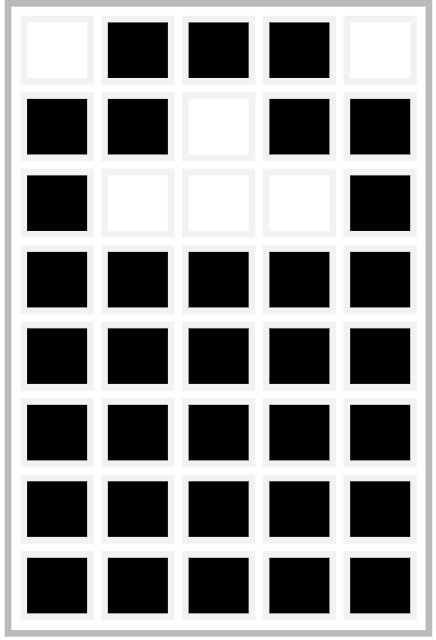
A Shadertoy shader for this pattern:

```glsl
// Framed five by eight grid of black tiles with a few white ones near the top.

// Lengths are in canvas heights, measured from the canvas centre.
const vec2 FRAME_CENTER = vec2(0.0007, 0.0026);
const vec2 FRAME_HALF = vec2(0.334, 0.4974);
const float FRAME_WIDTH = 0.0104;

const vec2 GRID_COUNT = vec2(5.0, 8.0);
const vec2 GRID_CENTER = vec2(0.0010, 0.0033);
const vec2 GRID_PITCH = vec2(0.1262, 0.1195);
const vec2 RIM_HALF = vec2(0.0573, 0.0540);
const vec2 FACE_HALF = vec2(0.0469, 0.0434);

const vec3 PAPER = vec3(1.0);
const vec3 FRAME_GRAY = vec3(0.73);
const vec3 RIM_GRAY = vec3(0.95);
const vec3 INK = vec3(0.0);

float boxDistance(vec2 p, vec2 halfSize) {
    vec2 d = abs(p) - halfSize;
    return length(max(d, 0.0)) + min(max(d.x, d.y), 0.0);
}

// Antialiased fill of a signed distance.
float coverage(float d, float pixel) {
    return clamp(0.5 - d / pixel, 0.0, 1.0);
}

// White tiles: outer corners, then a small stepped peak below them.
bool isBlank(float column, float row) {
    float offset = abs(column - 2.0);
    if (row < 0.5) return offset > 1.5;
    if (row < 1.5) return offset < 0.5;
    return row < 2.5 && offset < 1.5;
}

void mainImage(out vec4 fragColor, in vec2 fragCoord) {
    float pixel = 1.0 / iResolution.y;
    vec2 p = (fragCoord - 0.5 * iResolution.xy) * pixel;

    // Outer frame
    float outer = boxDistance(p - FRAME_CENTER, FRAME_HALF);
    float inner = boxDistance(p - FRAME_CENTER, FRAME_HALF - FRAME_WIDTH);
    vec3 color = mix(PAPER, FRAME_GRAY, coverage(outer, pixel));
    color = mix(color, PAPER, coverage(inner, pixel));

    // Nearest cell, with rows counted from the top
    vec2 lastCell = GRID_COUNT - 1.0;
    vec2 grid = (p - GRID_CENTER) / GRID_PITCH * vec2(1.0, -1.0) + 0.5 * lastCell;
    vec2 cell = clamp(floor(grid + 0.5), vec2(0.0), lastCell);
    vec2 local = (grid - cell) * GRID_PITCH;

    // Pale rim and tile face
    vec3 face = isBlank(cell.x, cell.y) ? PAPER : INK;
    color = mix(color, RIM_GRAY, coverage(boxDistance(local, RIM_HALF), pixel));
    color = mix(color, face, coverage(boxDistance(local, FACE_HALF), pixel));

    fragColor = vec4(color, 1.0);
}
```
